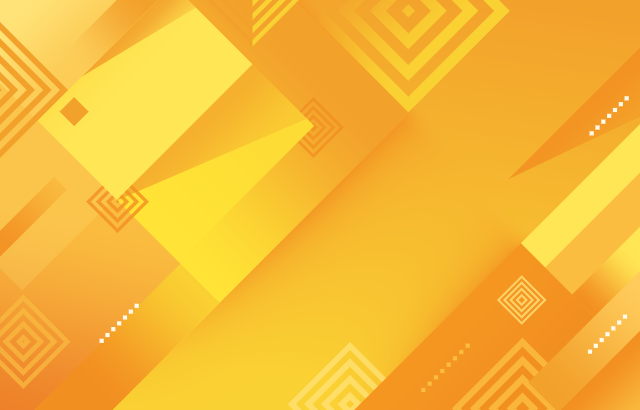
Give the GLSL for this background, as a WebGL 1 fragment shader.

```glsl
precision highp float;
// Layered golden panels cut along the two diagonals, with soft shadows,
// concentric diamonds and rows of small squares. Every panel is a range of
// the diagonal coordinates u = x + y and v = x - y, painted back to front.
uniform vec2 u_resolution;

const float WIDTH = 7.68;        // canvas width in design units, y runs down
const float MAIN_EDGE = 6.27;    // u where the upper left panels end
const float LOWER_EDGE = 9.17;   // u where the lower right panels begin
const float LOWER_SIDE = 3.33;   // v between lower panel and stripes
const float LEFT_SIDE = -1.0;    // v between bright and lower left panels
const float SHADOW_REACH = 0.36;
const vec3 ORANGE = vec3(0.95, 0.56, 0.13);
const vec3 EMBER  = vec3(0.93, 0.50, 0.16);
const vec3 AMBER  = vec3(0.95, 0.63, 0.17);
const vec3 HONEY  = vec3(0.98, 0.74, 0.25);
const vec3 GOLD   = vec3(0.98, 0.82, 0.20);
const vec3 YELLOW = vec3(1.00, 0.89, 0.21);
const vec3 LEMON  = vec3(1.00, 0.90, 0.33);
const vec3 CREAM  = vec3(1.00, 0.89, 0.47);

float pixel;

// Smooth coverage of a signed distance, positive inside.
float cover(float d) { return clamp(0.5 + d / pixel, 0.0, 1.0); }

// Coverage of the part of a diagonal coordinate above a limit.
float above(float a, float limit) { return cover((a - limit) * 0.7071); }

float between(float a, float low, float high) {
  return above(a, low) * (1.0 - above(a, high));
}

// Region above a shallow line through the apex.
float overLine(vec2 p, vec2 apex, float slope) {
  return cover(apex.y + slope * (p.x - apex.x) - p.y);
}

float diamond(vec2 p, float radius) {
  return cover((radius - abs(p.x) - abs(p.y)) * 0.7071);
}

float rings(vec2 p, float radius, float period) {
  float t = (radius - abs(p.x) - abs(p.y)) / period;
  float band = 0.25 - abs(fract(t + 0.25) - 0.5);
  return diamond(p, radius) * cover(band * period * 0.7071);
}

// Row of squares rising to the right.
float dots(vec2 p, float count, float gap) {
  float k = clamp(floor(p.x / gap + 0.5), 0.0, count - 1.0);
  vec2 q = abs(p - k * vec2(gap, -gap));
  return cover(0.025 - max(q.x, q.y));
}

void main() {
  pixel = WIDTH / u_resolution.x;
  vec2 p = vec2(gl_FragCoord.x, u_resolution.y - gl_FragCoord.y) * pixel;
  float u = p.x + p.y;
  float v = p.x - p.y;

  // Central band and its shadows
  vec3 col = mix(AMBER, GOLD, clamp((p.y - 0.15 * p.x + 1.0) / 5.0, 0.0, 1.0));
  float shade = exp(-max(u - MAIN_EDGE, 0.0) / SHADOW_REACH);
  shade *= smoothstep(-4.0, 1.8, v) * (1.0 - smoothstep(3.3, 3.8, v));
  col = mix(col, ORANGE, 0.8 * shade);
  shade = exp(-max(LOWER_EDGE - u, 0.0) / SHADOW_REACH);
  shade *= smoothstep(-1.5, 2.8, v) * (1.0 - smoothstep(3.1, 3.6, v));
  col = mix(col, ORANGE, 0.7 * shade);

  // Large upper diamond and pale lower diamond
  vec2 q = p - vec2(4.9, 0.13);
  col = mix(col, GOLD, rings(q, 1.22, 0.38) * smoothstep(-1.3, 0.9, q.x + q.y));
  col = mix(col, CREAM, 0.75 * rings(p - vec2(4.2, 4.85), 0.75, 0.2));

  // Right wedge
  float wedge = above(u, 8.25) * overLine(p, vec2(6.1, 2.15), -0.475);
  col = mix(col, ORANGE, wedge * (0.85 - 0.55 * smoothstep(8.25, 9.3, u)));

  // Right stripes
  vec3 stripe = mix(LEMON, HONEY, above(u, 9.75));
  vec3 glow = mix(ORANGE, LEMON, smoothstep(3.3, 4.6, v));
  stripe = mix(stripe, glow, above(u, 10.4));
  col = mix(col, stripe, above(u, LOWER_EDGE) * above(v, LOWER_SIDE));

  // Lower right panel, its diamonds and the crossing strip
  float lower = above(u, LOWER_EDGE) * (1.0 - above(v, LOWER_SIDE));
  col = mix(col, mix(vec3(0.96, 0.59, 0.13), ORANGE, smoothstep(9.2, 11.0, u)), lower);
  col = mix(col, HONEY, 0.85 * rings(p - vec2(6.27, 4.9), 0.85, 0.22));
  col = mix(col, CREAM, 0.8 * rings(p - vec2(6.26, 3.6), 0.3, 0.075));
  vec3 strip = mix(AMBER, vec3(1.0, 0.80, 0.36), smoothstep(1.8, 4.5, v));
  strip = mix(strip, mix(ORANGE, HONEY, smoothstep(11.6, 12.8, u)), above(u, 11.65));
  col = mix(col, strip, above(u, 10.93) * above(v, 1.75));

  // Long upper left panel
  vec3 panel = mix(YELLOW, AMBER, smoothstep(-1.0, 3.2, v));
  col = mix(col, panel, (1.0 - above(u, MAIN_EDGE)) * (1.0 - above(v, 3.53)));
  col = mix(col, ORANGE, 0.75 * rings(p - vec2(3.76, 1.53), 0.37, 0.105));

  // Middle panel with a shaded wedge
  float inside = 1.0 - above(v, 2.26);
  vec3 middle = mix(YELLOW, GOLD, 0.4 * smoothstep(-1.0, 2.2, v));
  wedge = overLine(p, vec2(1.6, 2.32), -0.43);
  middle = mix(middle, AMBER, wedge * mix(0.75, 0.3, smoothstep(3.8, 5.0, u)));
  col = mix(col, middle, inside * (1.0 - above(u, 5.28)));

  // Bright panel, its top wedge and the pale corner
  vec3 bright = mix(GOLD, LEMON, smoothstep(0.9, 2.5, u));
  wedge = above(u, 1.9) * overLine(p, vec2(0.98, 0.92), -0.605);
  bright = mix(bright, AMBER, wedge * (0.9 - 0.6 * smoothstep(1.9, 2.5, u)));
  vec3 corner = mix(CREAM, HONEY, smoothstep(0.2, 1.8, u) * 0.6);
  corner = mix(corner, AMBER, above(u, 1.4) * smoothstep(0.1, 1.8, v));
  bright = mix(corner, bright, above(u, 1.9));
  col = mix(col, bright, inside * (1.0 - above(u, 3.8)));

  // Lower left panels and bar
  vec3 left = mix(HONEY, EMBER, smoothstep(2.2, 5.2, p.y - 0.25 * p.x));
  left = mix(left, CREAM, 0.22 * between(v, -3.22, LEFT_SIDE) * (1.0 - above(u, 3.75)));
  vec3 deep = mix(ORANGE, GOLD, smoothstep(-3.6, -0.9, v));
  left = mix(left, deep, above(u, 5.33));
  float bar = between(u, 2.77, 3.08) * (1.0 - above(v, -1.47));
  left = mix(left, mix(ORANGE, HONEY, smoothstep(-3.0, -1.2, v)), 0.9 * bar);
  float leftArea = (1.0 - above(u, MAIN_EDGE)) * (1.0 - above(v, LEFT_SIDE));
  col = mix(col, left, leftArea);

  // Diamonds on the left side
  float hidden = above(v, LEFT_SIDE) * (1.0 - above(u, 3.8));
  col = mix(col, ORANGE, 0.8 * rings(p - vec2(1.41, 2.42), 0.38, 0.12) * (1.0 - hidden));
  col = mix(col, AMBER, rings(p - vec2(0.0, 1.08), 0.82, 0.2));
  col = mix(col, AMBER, diamond(p - vec2(0.89, 1.34), 0.175));
  col = mix(col, HONEY, 0.7 * rings(p - vec2(0.28, 4.1), 0.57, 0.16));
  vec3 chevron = mix(AMBER, GOLD, cover(p.x - 3.03));
  col = mix(col, chevron, rings(p - vec2(3.03, -0.1), 0.66, 0.16));

  // Rows of squares
  float white = dots(p - vec2(1.22, 4.09), 7.0, 0.07);
  white += dots(p - vec2(7.1, 1.6), 7.0, 0.07) + dots(p - vec2(7.08, 4.22), 7.0, 0.07);
  col = mix(col, vec3(1.0, 0.98, 0.92), white);
  col = mix(col, HONEY, dots(p - vec2(5.08, 4.68), 8.0, 0.076));

  gl_FragColor = vec4(col, 1.0);
}
```
